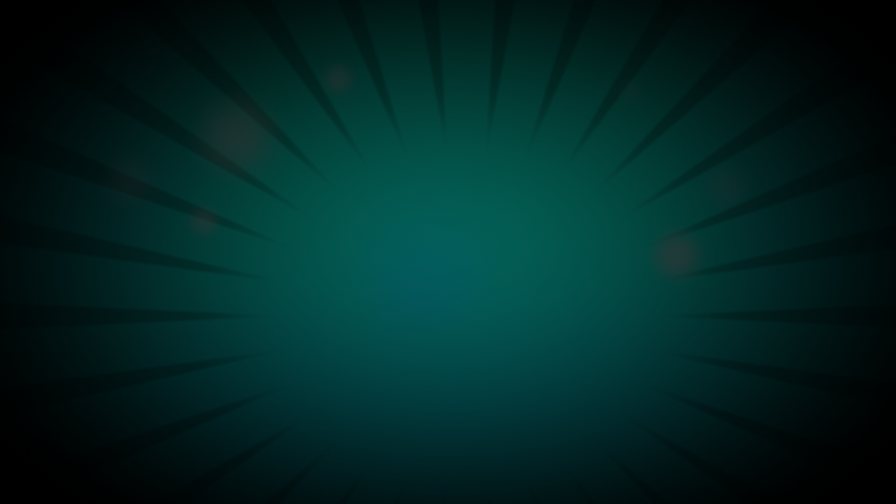
This background is drawn by a Shadertoy shader. Its source:

```glsl
const float TAU = 6.2831853;
const vec3 GREEN = vec3(0.010, 0.375, 0.330);
const vec3 TEAL = vec3(0.010, 0.355, 0.375);
const vec3 ROSE = vec3(0.300, 0.200, 0.215);

float hash(vec2 p) {
    return fract(sin(dot(p, vec2(127.1, 311.7))) * 43758.5453);
}

// Soft round falloff: one at the center, zero at the radius
float softDisc(vec2 p, vec2 center, float radius) {
    return 1.0 - smoothstep(0.1, 1.0, length(p - center) / radius);
}

// Wedges that start at the inner radius and widen outward
float burst(vec2 p, float count, float inner, float widening, float blur) {
    float radius = length(p);
    float sector = TAU / count;
    float angle = mod(atan(p.y, p.x) + 0.5 * sector, sector) - 0.5 * sector;
    float reach = radius - inner;
    float edge = abs(angle) * radius - widening * reach;
    return (1.0 - smoothstep(-blur, blur, edge)) * smoothstep(0.0, 0.2, reach);
}

// Upper green blends into a blue pool left of center and a bluer floor
vec3 backdrop(vec2 p) {
    vec2 poolOffset = p - vec2(-0.05, -0.08);
    float pool = 0.9 * exp(-dot(poolOffset, poolOffset) / 0.02);
    float floorTint = 1.0 - smoothstep(-0.42, 0.12, p.y);
    float sideTint = 0.7 * smoothstep(0.35, 0.8, abs(p.x));
    return mix(GREEN, TEAL, max(max(pool, floorTint), sideTint));
}

float vignette(vec2 q) {
    float falloff = 1.0 - smoothstep(0.0, 1.2, length(q * vec2(1.0, 0.87)));
    return pow(falloff, 0.85);
}

// Blurred lights: center, radius, opacity
vec3 addLights(vec3 color, vec2 p) {
    vec4 lights[7] = vec4[7](
        vec4(-0.218, 0.343, 0.045, 0.26), vec4(-0.419, 0.227, 0.110, 0.32),
        vec4(-0.630, 0.141, 0.070, 0.12), vec4(-0.484, 0.060, 0.045, 0.28),
        vec4(0.454, -0.007, 0.070, 0.40), vec4(0.551, 0.130, 0.060, 0.12),
        vec4(0.361, 0.319, 0.035, 0.07));
    for (int i = 0; i < 7; i++) {
        vec4 light = lights[i];
        color = mix(color, ROSE, light.w * softDisc(p, light.xy, light.z));
    }
    return color;
}

void mainImage(out vec4 fragColor, in vec2 fragCoord) {
    vec2 uv = fragCoord / iResolution.xy;
    vec2 p = (fragCoord - 0.5 * iResolution.xy) / iResolution.y;

    vec3 color = backdrop(p) * vignette(uv * 2.0 - 1.0);

    // Dark rays around a slightly flattened circle
    vec2 rayPoint = (p - vec2(0.037, -0.127)) * vec2(1.0, 1.15);
    color *= 1.0 - 0.24 * burst(rayPoint, 30.0, 0.355, 0.052, 0.005);

    color = addLights(color, p);

    // Faint dither against banding
    color += (hash(uv) - 0.5) / 255.0;
    fragColor = vec4(clamp(color, 0.0, 1.0), 1.0);
}
```
